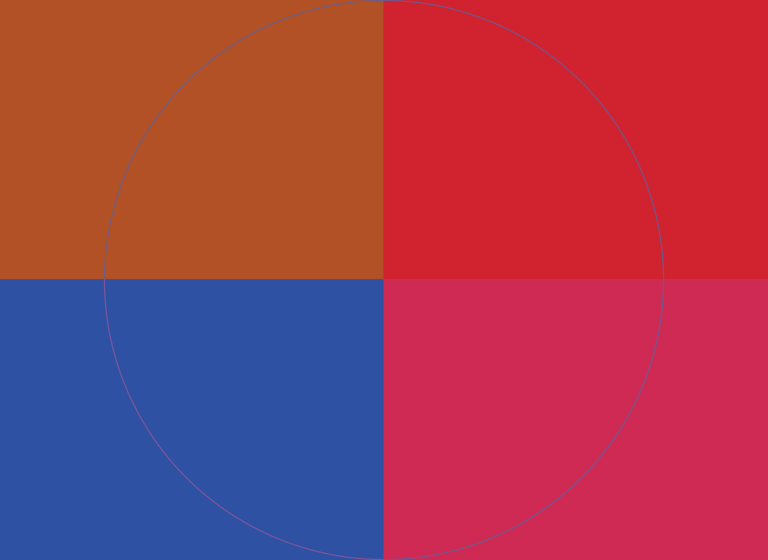
Give the GLSL for this background, as a WebGL 1 fragment shader.

```glsl
precision highp float;

// Four flat colour quadrants meeting near the centre, with a hairline ring
// that spans the full canvas height. Quadrants are mixed by antialiased steps;
// the ring is the distance to a circle, tinted to contrast with each quadrant.

uniform vec2 u_resolution;

const vec3 BROWN = vec3(0.698, 0.314, 0.149);
const vec3 RED = vec3(0.816, 0.137, 0.184);
const vec3 BLUE = vec3(0.180, 0.318, 0.643);
const vec3 PINK = vec3(0.808, 0.165, 0.329);

const vec3 COOL_LINE = vec3(0.36, 0.38, 0.62);  // ring over warm quadrants
const vec3 WARM_LINE = vec3(0.56, 0.34, 0.58);  // ring over the blue quadrant

const vec2 SPLIT = vec2(0.4992, 0.5016);  // crossing point, fraction of canvas
const float RING_RADIUS = 0.4992;         // in canvas heights
const float RING_WIDTH = 0.0022;
const float RING_OPACITY = 0.8;

// Antialiased step: 0 below zero, 1 above, one pixel wide
float edge(float d, float pixel) {
  return clamp(d / pixel + 0.5, 0.0, 1.0);
}

// Pixel coverage of a thin line at signed distance d from its centre
float lineCoverage(float d, float width, float pixel) {
  return edge(d + 0.5 * width, pixel) - edge(d - 0.5 * width, pixel);
}

// Blend four values over left/right and bottom/top
vec3 quadrants(vec3 topLeft, vec3 topRight, vec3 lowLeft, vec3 lowRight, vec2 side) {
  return mix(mix(lowLeft, lowRight, side.x), mix(topLeft, topRight, side.x), side.y);
}

void main() {
  // Coordinates in canvas heights
  float pixel = 1.0 / u_resolution.y;
  vec2 size = u_resolution * pixel;
  vec2 pos = gl_FragCoord.xy * pixel;

  // Background quadrants
  vec2 fromSplit = pos - SPLIT * size;
  vec2 side = vec2(edge(fromSplit.x, pixel), edge(fromSplit.y, pixel));
  vec3 color = quadrants(BROWN, RED, BLUE, PINK, side);

  // Hairline ring
  vec3 lineColor = quadrants(COOL_LINE, COOL_LINE, WARM_LINE, COOL_LINE, side);
  float ringDistance = length(pos - 0.5 * size) - RING_RADIUS;
  float ring = lineCoverage(ringDistance, RING_WIDTH, pixel);
  color = mix(color, lineColor, ring * RING_OPACITY);

  gl_FragColor = vec4(color, 1.0);
}
```
